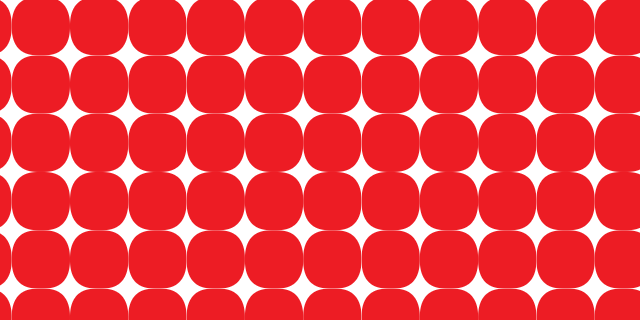
Give the GLSL for this pattern, as a Shadertoy shader.

```glsl
// Grid of bulging red squircles that touch at their sides, on white
#define PITCH 0.1822                    // cell size, in canvas heights
#define CORNER vec2(0.0365, 0.0982)     // a cell corner, in canvas heights
#define POWERS vec2(2.82, 2.36)         // roundness across and down
#define RED vec3(0.93, 0.11, 0.14)
#define WHITE vec3(1.0)

// Approximate signed distance to a superellipse of unit half-size
float squircleDistance(vec2 p) {
    p = max(abs(p), 1e-4);
    vec2 term = pow(p, POWERS);
    vec2 gradient = POWERS * term / p;
    return (term.x + term.y - 1.0) / max(length(gradient), 0.1);
}

void mainImage(out vec4 fragColor, in vec2 fragCoord) {
    vec2 uv = fragCoord / iResolution.y;

    // Position in the repeating cell, from -1 to 1
    vec2 cell = 2.0 * fract((uv - CORNER) / PITCH) - 1.0;

    // Edge coverage, one pixel wide
    float pixelsPerUnit = 0.5 * PITCH * iResolution.y;
    float coverage = clamp(0.5 - squircleDistance(cell) * pixelsPerUnit, 0.0, 1.0);

    fragColor = vec4(mix(WHITE, RED, coverage), 1.0);
}
```
